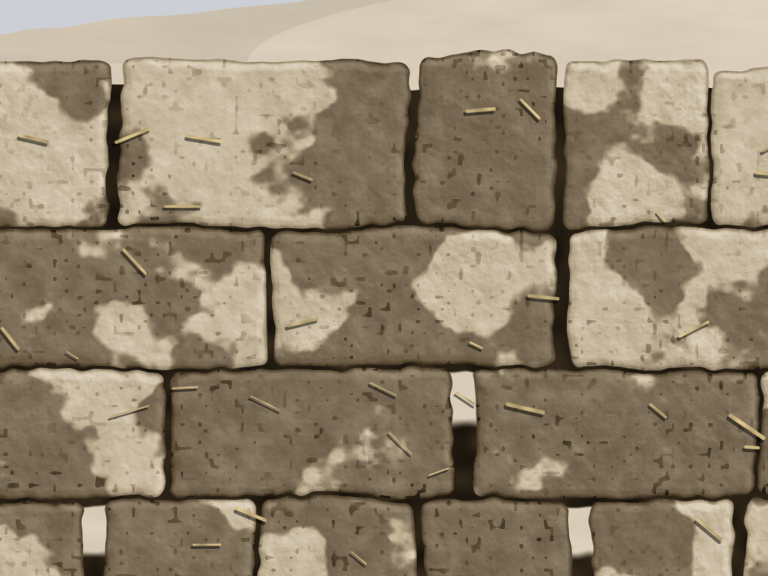
Give the GLSL for this texture, as a Shadertoy shader.

```glsl
// A sunlit wall of rough mud bricks in four courses under pale hills.
// Each course repeats rounded boxes at its own pitch; layered value noise
// bends the edges, carves the clay and throws shadows; straws are scattered.

const float COURSE_TOP[4] = float[4](0.137, 0.360, 0.605, 0.880);
const float COURSE_PITCH[4] = float[4](0.281, 0.510, 0.515, 0.258);
const float COURSE_START[4] = float[4](0.165, 0.297, 0.465, 0.200);
const vec3 TONES[6] = vec3[6](          // clay, from crevice to full sun
    vec3(0.14, 0.11, 0.07), vec3(0.35, 0.29, 0.20), vec3(0.46, 0.40, 0.32),
    vec3(0.60, 0.54, 0.44), vec3(0.75, 0.69, 0.58), vec3(0.87, 0.82, 0.74));
const vec3 SKY = vec3(0.80, 0.81, 0.84);
const vec3 STRAW = vec3(0.83, 0.74, 0.53);
const vec2 SUN = vec2(0.55, 0.83);      // direction towards the light
const float BED_GAP = 0.003;
const float CORNER = 0.016;
const float EDGE_WOBBLE = 0.014;
const float RELIEF = 7.0;
const float SHADE_LEVEL = 0.53;         // higher puts more clay in shadow
const float STRAW_CELL = 0.12;
const float STRAW_SHARE = 0.38;

float hash(vec2 p) {
    vec3 q = fract(p.xyx * 0.1031);
    q += dot(q, q.yzx + 33.33);
    return fract((q.x + q.y) * q.z);
}

float noise(vec2 p) {
    vec2 i = floor(p), f = fract(p);
    f = f * f * (3.0 - 2.0 * f);
    return mix(mix(hash(i), hash(i + vec2(1, 0)), f.x),
               mix(hash(i + vec2(0, 1)), hash(i + 1.0), f.x), f.y);
}

float fbm(vec2 p) {
    float sum = 0.0, amp = 0.5;
    for (int i = 0; i < 5; i++) {
        sum += amp * noise(p);
        p = mat2(1.6, 1.2, -1.2, 1.6) * p + 7.3;
        amp *= 0.5;
    }
    return sum;
}

vec2 wobble(vec2 p) {
    vec2 broad = vec2(noise(p * 7.0 + 3.0), noise(p * 7.0 + 41.0)) - 0.5;
    vec2 fine = vec2(noise(p * 42.0 + 9.0), noise(p * 42.0 + 63.0)) - 0.5;
    return p + EDGE_WOBBLE * (broad + 0.6 * fine);
}

int courseAt(float y) {
    return int(step(COURSE_TOP[0], y) + step(COURSE_TOP[1], y) + step(COURSE_TOP[2], y));
}

// Some joints of the two lower courses are open to daylight.
bool isOpen(float joint, int row) {
    return row < 2 && mod(joint + 2.0 * float(row), 3.0) < 0.5;
}

float jointGap(float joint, int row) {
    return isOpen(joint, row) ? 0.019 : mix(0.003, 0.013, hash(vec2(joint + 20.0, float(row) + 5.0)));
}

// Signed distance to the brick around p; id names the brick.
float brick(vec2 p, out vec2 id) {
    int row = courseAt(p.y);
    float first = floor((p.x - COURSE_START[row]) / COURSE_PITCH[row]);
    float last = first + 1.0;
    if (row == 3 && (first == 0.0 || first == 1.0)) { first = 0.0; last = 2.0; }  // one long brick
    id = vec2(first + 20.0, float(row) + 30.0);
    float top = COURSE_TOP[row];
    if (row == 3) top += 0.05 * hash(id + 4.0) - 0.012;
    vec2 lo = vec2(COURSE_START[row] + first * COURSE_PITCH[row] + jointGap(first, row),
                   (row == 0 ? -0.1 : COURSE_TOP[max(row - 1, 0)]) + BED_GAP);
    vec2 hi = vec2(COURSE_START[row] + last * COURSE_PITCH[row] - jointGap(last, row), top - BED_GAP);
    vec2 q = abs(p - 0.5 * (lo + hi)) - 0.5 * (hi - lo) + CORNER;
    return length(max(q, 0.0)) + min(max(q.x, q.y), 0.0) - CORNER;
}

float clayHeight(vec2 p) {
    vec2 id;
    float d = brick(wobble(p), id);
    float rough = mix(0.5, 1.2, noise(p * 5.0 + id));
    return 0.12 * smoothstep(0.0, 0.018, -d) + rough * (0.20 * fbm(p * 18.0 + id) + 0.09 * fbm(p * 70.0));
}

// Distance to the nearest scattered straw.
float straw(vec2 p) {
    float d = 1.0;
    vec2 cell = floor(p / STRAW_CELL);
    for (int k = 0; k < 9; k++) {
        vec2 c = cell + vec2(k % 3 - 1, k / 3 - 1);
        if (hash(c + 11.0) > STRAW_SHARE) continue;
        vec2 q = p - (c + vec2(hash(c + 2.0), hash(c + 5.0))) * STRAW_CELL;
        float angle = mix(-0.9, 0.6, hash(c + 8.0));
        vec2 dir = vec2(cos(angle), sin(angle));
        float reach = mix(0.010, 0.036, hash(c + 17.0));
        q -= dir * clamp(dot(q, dir), -reach, reach);
        d = min(d, length(q) - mix(0.0008, 0.0036, hash(c + 23.0)));
    }
    return d;
}

vec3 backdrop(vec2 p, float px) {
    vec3 hill = TONES[5] * mix(0.92, 1.0, fbm(p * vec2(6.0, 25.0)));
    float ridge = 0.94 + 0.10 * p.x + 0.008 * noise(p.xx * 9.0);
    vec3 col = mix(hill * 0.96, SKY, smoothstep(-px, px, p.y - ridge));
    float slopeTop = 0.89 + 0.22 * sqrt(max(p.x - 0.43, 0.0));
    return mix(col, hill * 1.02, 1.0 - smoothstep(-px, px, p.y - slopeTop));
}

vec3 clay(vec2 p, vec2 id, float d) {
    float slope = (clayHeight(p) - clayHeight(p + SUN * 0.004)) * RELIEF;
    vec2 slant = vec2(p.x * 4.5 - p.y * 3.0, p.x * 2.5 + p.y * 5.0);
    float cover = fbm(slant + id * 3.7) + 0.14 * (hash(id + 9.0) - 0.5);
    float sun = smoothstep(-0.025, 0.025, cover - SHADE_LEVEL + (id.y > 32.5 ? 0.07 : 0.0));
    float pits = smoothstep(0.77, 0.90, noise(p * 95.0)) * noise(p * 13.0);
    float tone = mix(2.15, 4.25, sun) + slope * mix(1.6, 2.5, sun);
    tone += 1.1 * (fbm(p * 32.0 + id) - 0.48) - 1.6 * pits - 1.3 * smoothstep(-0.008, 0.0, d);
    tone = clamp(tone, 0.0, 4.99);
    int i = int(tone);
    return mix(TONES[i], TONES[i + 1], fract(tone));
}

void mainImage(out vec4 fragColor, in vec2 fragCoord) {
    float px = 1.0 / iResolution.y;
    vec2 p = fragCoord * px, w = wobble(p), id;
    float d = brick(w, id);
    int row = courseAt(w.y);
    // Dark joints, with daylight through the open ones and above the wall
    float joint = floor((w.x - COURSE_START[row]) / COURSE_PITCH[row] + 0.5);
    float fromJoint = abs(w.x - COURSE_START[row] - joint * COURSE_PITCH[row]);
    float below = COURSE_TOP[row] - w.y;
    float light = smoothstep(0.85 - px, 0.85 + px, w.y);
    if (isOpen(joint, row) && fromJoint < 0.03)
        light = smoothstep(0.008, 0.014, below) * (1.0 - smoothstep(0.09, 0.11, below));
    vec3 col = mix(TONES[0] * mix(0.6, 1.5, noise(p * 30.0)), backdrop(p, px), light);
    // Bricks, then straws and their shadows
    col = mix(col, clay(p, id, d), 1.0 - smoothstep(-px, px, d));
    float onWall = 1.0 - smoothstep(0.85, 0.87, p.y);
    col *= 1.0 - 0.5 * onWall * (1.0 - smoothstep(-0.001, 0.002, straw(p + SUN * 0.006)));
    col = mix(col, STRAW * mix(0.75, 1.08, noise(p * 60.0)), onWall * (1.0 - smoothstep(-px, px, straw(p))));
    fragColor = vec4(col, 1.0);
}
```
